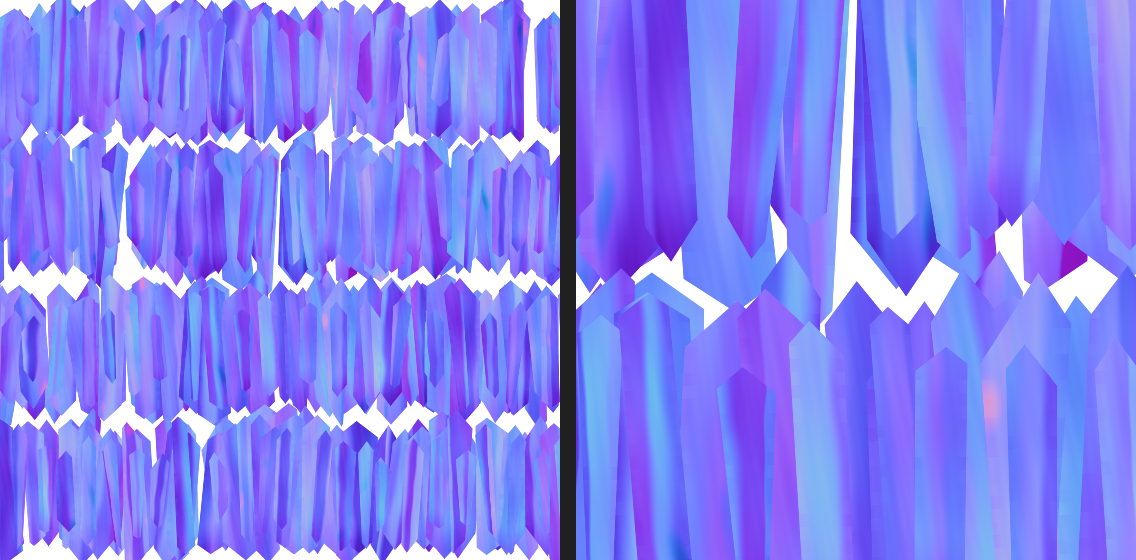
Left, the full canvas; right, a detail of the centre.
This texture map is drawn by a Shadertoy shader. Its source:

```glsl
// Normal-map sheet of upright crystal shards in four ragged rows on white.

const float ROWS = 4.0;
const float COLUMN_WIDTH = 0.045;
const int LAYERS = 3;
const vec3 BACKGROUND = vec3(1.0);

float hash(float seed, float salt) {
    vec2 q = fract(vec2(seed * 0.1031, salt * 0.3719 + seed * 0.0673));
    q += dot(q, q.yx + 33.33);
    return fract((q.x + q.y) * q.x * 7.31);
}

vec2 gradient(vec2 cell) {
    vec3 q = fract(cell.xyx * vec3(0.1031, 0.1030, 0.0973));
    q += dot(q, q.yzx + 33.33);
    float angle = 6.2832 * fract((q.x + q.y) * q.z);
    return vec2(cos(angle), sin(angle));
}

// Gradient noise, roughly -0.7 to 0.7
float noise(vec2 p) {
    vec2 i = floor(p), f = fract(p);
    vec2 s = f * f * f * (f * (f * 6.0 - 15.0) + 10.0);
    vec2 e = vec2(0.0, 1.0);
    float low = mix(dot(gradient(i), f), dot(gradient(i + e.yx), f - e.yx), s.x);
    float high = mix(dot(gradient(i + e.xy), f - e.xy), dot(gradient(i + e.yy), f - e.yy), s.x);
    return mix(low, high, s.y);
}

// Tapered column with a chamfered point at both ends
float shardDistance(vec2 p, float width, vec2 size, float apex, float steep) {
    float sides = abs(p.x) - width;
    float tips = abs(p.y) - size.y + steep * abs(p.x - apex * size.x);
    return max(sides, tips / sqrt(1.0 + steep * steep));
}

// Random surface slope of one facet, skewed towards deep downward tilts
vec2 facetSlope(float seed, float salt) {
    float h = hash(seed, salt);
    float down = 0.34 - 0.6 * h - 0.28 * h * h * h * h;
    return vec2((hash(seed, salt + 1.0) - 0.5) * 0.48, down);
}

vec3 normalColour(vec2 slope) {
    slope.x += 0.18 * slope.y;
    slope *= min(1.0, 0.85 / max(length(slope), 0.001));
    return 0.5 + 0.5 * vec3(slope, sqrt(1.0 - dot(slope, slope)));
}

// Three slanted facets with soft wear, fine grain and rare strong glints
vec3 shardColour(vec2 p, vec2 uv, float seed) {
    float u = uv.x + uv.y * 0.5 * (hash(seed, 11.0) - 0.5);
    u += 0.25 * noise(vec2(uv.x * 0.6, uv.y * 1.8) + seed * 1.7);
    float left = mix(-0.75, -0.1, hash(seed, 12.0));
    float right = mix(0.1, 0.75, hash(seed, 13.0));
    float softLeft = mix(0.04, 0.4, hash(seed, 14.0));
    float softRight = mix(0.04, 0.4, hash(seed, 15.0));
    vec2 slope = mix(facetSlope(seed, 20.0), facetSlope(seed, 23.0),
                     smoothstep(left - softLeft, left + softLeft, u));
    slope = mix(slope, facetSlope(seed, 26.0),
                smoothstep(right - softRight, right + softRight, u));

    // Broad wear and purple feet
    vec2 shift = vec2(seed * 3.1, seed * 1.3);
    slope.y += 0.34 * noise(p * vec2(32.0, 10.0) + shift);
    slope.x += 0.22 * noise(p * vec2(40.0, 9.0) - shift);
    slope.y -= 0.35 * hash(seed, 16.0) * smoothstep(0.45, 1.0, -uv.y);

    // Lengthwise grain and faint steps on the flanks
    slope += vec2(0.05, 0.06) * noise(vec2(p.x * 210.0 + p.y * 25.0, p.y * 11.0) + shift);
    float band = hash(floor(p.y * 130.0) + 200.0, seed) - 0.5;
    slope.y += 0.09 * band * smoothstep(0.55, 0.9, abs(uv.x));

    // Pink or cyan glints
    float glint = smoothstep(0.36, 0.6, noise(p * vec2(38.0, 13.0) + shift.yx + 40.0));
    slope.x += 0.6 * glint * sign(hash(seed, 17.0) - 0.5);
    return normalColour(slope);
}

// Paints one shard over the colour below it
vec3 paintShard(vec3 below, vec2 point, float row, float column, float layer, float pixel) {
    float seed = 7.0 + column + row * 61.0 + layer * 307.0;
    float front = step(1.5, layer);
    vec2 centre = vec2(column + 0.5 + 0.7 * (hash(seed, 1.0) - 0.5), 0.0) * COLUMN_WIDTH;
    centre.y = (row + 0.5) / ROWS + 0.022 * (hash(seed, 2.0) - 0.5);
    centre.y += 0.022 * noise(vec2(centre.x * 5.0 + 0.3, row * 7.3 + 0.4));
    vec2 size = vec2(mix(0.019, 0.030, hash(seed, 3.0)), mix(0.108, 0.136, hash(seed, 4.0)));
    size *= mix(vec2(1.0), vec2(0.6, mix(0.5, 0.95, hash(seed, 5.0))), front);

    vec2 p = point - centre;
    p.x -= p.y * 0.2 * (hash(seed, 6.0) - 0.5);
    float taper = 0.6 * (hash(seed, 7.0) - 0.35);
    float width = size.x * (1.0 + taper * clamp(p.y / size.y, -1.0, 1.0) - abs(taper) * 0.4);
    float apex = 0.9 * (hash(seed, 8.0) - 0.5);
    float steep = mix(0.6, 1.6, hash(seed, 9.0));
    float d = shardDistance(p, width, size, apex, steep);
    if (d > pixel) return below;
    float cover = 1.0 - smoothstep(-0.5 * pixel, 0.5 * pixel, d);
    return mix(below, shardColour(p, p / vec2(width, size.y), seed), cover);
}

void mainImage(out vec4 fragColor, in vec2 fragCoord) {
    float pixel = 1.0 / iResolution.y;
    vec2 point = fragCoord * pixel;
    vec2 cell = floor(point * vec2(1.0 / COLUMN_WIDTH, ROWS));
    vec3 colour = BACKGROUND;
    for (int r = 1; r >= -1; r--) {
        float row = cell.y + float(r);
        if (row < 0.0 || row >= ROWS) continue;
        for (int layer = 0; layer < LAYERS; layer++)
            for (int c = -1; c <= 1; c++)
                colour = paintShard(colour, point, row, cell.x + float(c), float(layer), pixel);
    }
    fragColor = vec4(colour, 1.0);
}
```
